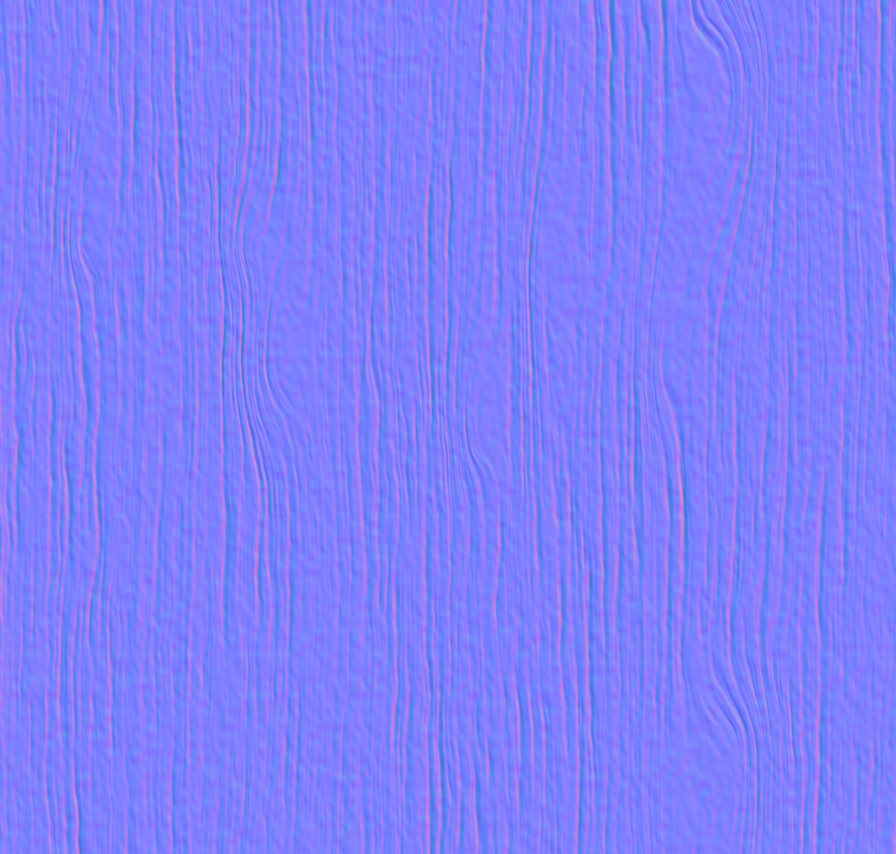
A Shadertoy shader for this texture map:

```glsl
// Tangent-space normal map of weathered wood with long upright grain.
// Cellular grooves run along a crinkled grain coordinate, which bends around
// a few knots; the slope of the resulting height gives the colour.

const int KNOT_COUNT = 8;
// Centre x, centre y, width (sign: crowded side), length (sign: blunt end).
const vec4 KNOTS[KNOT_COUNT] = vec4[KNOT_COUNT](
    vec4(0.82, 0.86, -0.045, 0.18),
    vec4(0.82, 0.10, -0.045, 0.18),
    vec4(0.30, 0.55, 0.038, -0.17),
    vec4(0.27, 0.68, 0.022, -0.08),
    vec4(0.53, 0.48, 0.026, -0.13),
    vec4(0.61, 0.66, 0.024, 0.19),
    vec4(0.74, 0.54, 0.022, -0.15),
    vec4(0.09, 0.69, 0.022, -0.12));

float hash(vec2 p) {
    vec3 q = fract(p.xyx * vec3(0.1031, 0.1030, 0.0973));
    q += dot(q, q.yzx + 33.33);
    return fract((q.x + q.y) * q.z);
}

float noise(vec2 p) {
    vec2 cell = floor(p);
    vec2 f = fract(p);
    f = f * f * (3.0 - 2.0 * f);
    float low = mix(hash(cell), hash(cell + vec2(1, 0)), f.x);
    float high = mix(hash(cell + vec2(0, 1)), hash(cell + vec2(1, 1)), f.x);
    return mix(low, high, f.y);
}

// Sideways bend of the grain: blunt at one end, long and tapering at the other.
float knotBend(vec2 p, vec4 knot) {
    vec2 d = p - knot.xy;
    float reach = abs(knot.w) * (d.y * knot.w > 0.0 ? 0.45 : 1.0);
    vec2 r = d / vec2(knot.z, reach);
    return knot.z * exp(-dot(r, r));
}

// Coordinate that stays constant along each fibre.
float grainCoord(vec2 p) {
    float u = p.x;
    u += 0.005 * sin(5.0 * p.y + 9.0 * p.x);
    u += 0.002 * sin(13.0 * p.y - 17.0 * p.x + 1.0);
    for (int i = 0; i < KNOT_COUNT; i++) u += knotBend(p, KNOTS[i]);
    // Small crinkles
    u += 0.0034 * noise(p * vec2(38.0, 22.0) + 15.0);
    u += 0.0016 * noise(p * vec2(95.0, 58.0) + 60.0);
    return u;
}

// One jittered groove per cell across the grain, broken along its length.
float grooves(float u, float y, float count, float width, float rate, float seed) {
    float q = u * count;
    float sum = 0.0;
    for (int i = -1; i <= 1; i++) {
        float id = floor(q) + float(i);
        vec2 along = vec2(id + seed, y * rate + 9.0 * hash(vec2(id, seed + 31.0)));
        float wobble = noise(along * vec2(1.0, 1.9) + vec2(300.0, 0.0)) - 0.5;
        float centre = id + 0.5 + 0.5 * (hash(vec2(id, seed)) - 0.5) + 0.35 * wobble;
        float depth = smoothstep(0.2, 0.95, 0.65 * noise(along) + 0.35 * noise(along * vec2(1.0, 4.0)));
        float direction = hash(vec2(seed, id + 70.0)) < 0.25 ? 0.7 : -1.0;
        float d = (q - centre) / width;
        // The falling flank is the steeper one
        d *= d * direction > 0.0 ? 1.3 : 0.8;
        sum += direction * depth * exp(-d * d);
    }
    return sum * width / count;
}

float woodHeight(vec2 p) {
    float u = grainCoord(p);
    float wear = 0.45 + 1.1 * noise(vec2(u * 11.0, p.y * 3.0));
    float h = 0.58 * wear * grooves(u, p.y, 58.0, 0.17, 6.0, 123.0);
    h += 0.42 * wear * grooves(u, p.y, 104.0, 0.21, 12.0, 251.0);
    h += 0.32 * grooves(u, p.y, 180.0, 0.26, 24.0, 417.0);
    // Rough fibre surface
    h += 0.0007 * noise(p * vec2(175.0, 110.0) + 40.0);
    h += 0.0005 * noise(p * vec2(95.0, 60.0) + 90.0);
    return h;
}

vec3 surfaceNormal(vec2 p, float span) {
    vec2 e = vec2(span, 0.0);
    vec2 slope = vec2(woodHeight(p + e.xy) - woodHeight(p - e.xy),
                      woodHeight(p + e.yx) - woodHeight(p - e.yx)) / (2.0 * span);
    return normalize(vec3(-slope, 1.0));
}

void mainImage(out vec4 fragColor, in vec2 fragCoord) {
    vec2 p = fragCoord / iResolution.x;
    vec3 n = surfaceNormal(p, 0.0011);
    // Squared z deepens the blue falloff on steep flanks
    vec3 color = 0.5 + 0.5 * vec3(n.xy, n.z * n.z);
    fragColor = vec4(color, 1.0);
}
```
